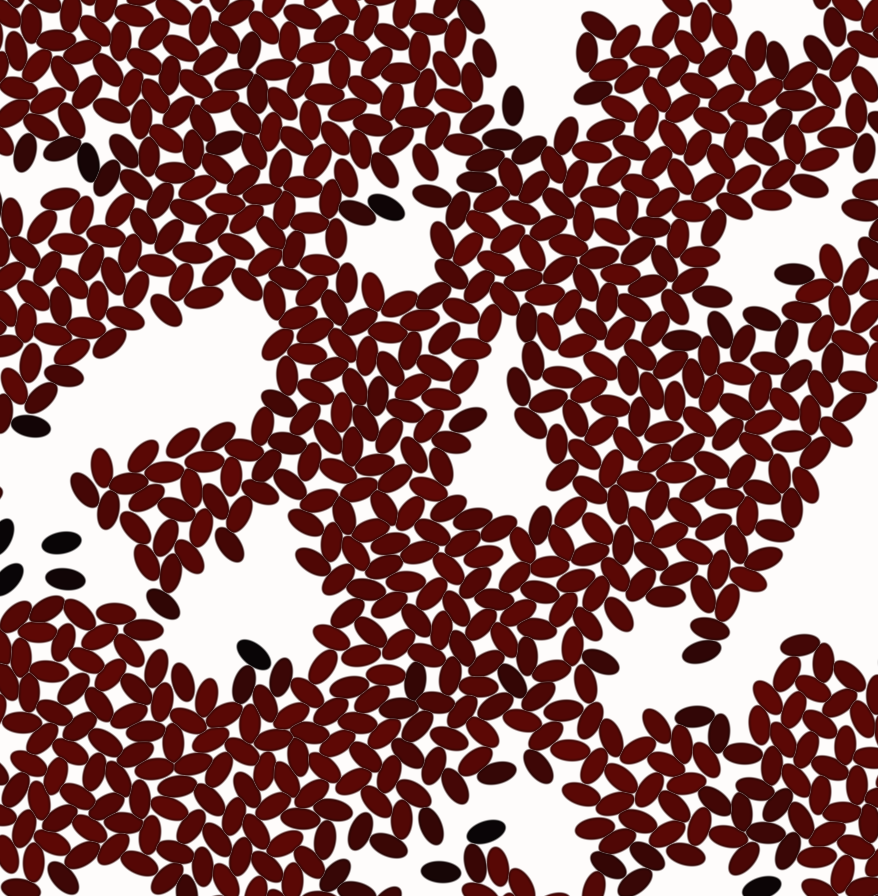
This pattern is drawn by a Shadertoy shader. Its source:

```glsl
// Scattered dark red oval grains, packed in crowds around white clearings.

#define GRAINS 31.0      // grid cells per canvas height
#define HALF_LENGTH 0.70 // long half axis, in cells
#define RATIO 0.54       // short axis over long axis
#define JITTER 0.42      // spread of the starting positions
#define TURN 1.7         // spread of the starting angles
#define CLEARING -0.135  // crowd level below which cells stay empty
#define LONERS 0.05      // chance of a grain inside a clearing
#define SOFT 0.0014      // half width of the edge, in canvas heights
#define RIM 0.35         // darkening towards the rim

const int SPAN = 9;      // cells per side of the relaxed patch
const vec2 AXES = HALF_LENGTH * vec2(1.0, RATIO);
const float CHI = (1.0 - RATIO * RATIO) / (1.0 + RATIO * RATIO);
const vec3 PAPER = vec3(0.995, 0.988, 0.985);
const vec3 RED = vec3(0.345, 0.030, 0.020);
const vec3 BLACK = vec3(0.035, 0.020, 0.025);

vec2 hash(vec2 p) {
    vec3 q = fract(p.xyx * vec3(0.1031, 0.1030, 0.0973));
    q += dot(q, q.yzx + 33.33);
    return fract((q.xx + q.yz) * q.zy);
}

float gradientNoise(vec2 p) {
    vec2 i = floor(p), f = p - i;
    vec2 w = f * f * f * (f * (f * 6.0 - 15.0) + 10.0);
    vec2 e = vec2(1.0, 0.0);
    float a = dot(hash(i) * 2.0 - 1.0, f);
    float b = dot(hash(i + e) * 2.0 - 1.0, f - e);
    float c = dot(hash(i + e.yx) * 2.0 - 1.0, f - e.yx);
    float d = dot(hash(i + 1.0) * 2.0 - 1.0, f - 1.0);
    return mix(mix(a, b, w.x), mix(c, d, w.x), w.y);
}

// Local crowding: high inside the packed areas, low in the clearings
float crowd(vec2 cell) {
    return gradientNoise(cell * 0.16 + 7.3) + 0.5 * gradientNoise(cell * 0.35 + 41.7);
}

// Starting grain of a cell: centre in xy, unit axis in zw; empty cells go far away
vec4 seedGrain(vec2 cell, vec2 offset) {
    vec2 place = hash(cell + 113.0), chance = hash(cell + 271.0);
    float angle = 1.5708 * mod(cell.x + cell.y, 2.0) + TURN * (chance.x - 0.5);
    bool present = crowd(cell) + 0.1 * (place.x - 0.5) > CLEARING || chance.y < LONERS;
    vec2 centre = present ? offset + 0.5 + JITTER * (place - 0.5) : vec2(1000.0);
    return vec4(centre, cos(angle), sin(angle));
}

// Contact distance of two ovals with axes u and v along direction n
float contact(vec2 n, vec2 u, vec2 v) {
    float s = dot(n, u), t = dot(n, v), c = CHI * dot(u, v);
    float fit = (s + t) * (s + t) / (1.0 + c) + (s - t) * (s - t) / (1.0 - c);
    return 1.94 * AXES.y * inversesqrt(1.0 - 0.5 * CHI * fit);
}

float ovalDistance(vec2 p, vec4 grain) {
    vec2 d = p - grain.xy;
    vec2 q = vec2(dot(d, grain.zw), dot(d, vec2(-grain.w, grain.z))) + 0.0001;
    float k = length(q / AXES);
    return k * (k - 1.0) / length(q / (AXES * AXES));
}

void mainImage(out vec4 fragColor, in vec2 fragCoord) {
    // Tilted grid hides the rows
    vec2 p = mat2(0.86, 0.51, -0.51, 0.86) * (fragCoord / iResolution.y) * GRAINS + 20.0;
    vec2 home = floor(p);
    p -= home;

    vec4 grains[SPAN * SPAN];
    for (int j = 0; j < SPAN; j++)
        for (int i = 0; i < SPAN; i++) {
            vec2 offset = vec2(i, j) - float(SPAN / 2);
            grains[j * SPAN + i] = seedGrain(home + offset, offset);
        }

    // Push overlapping grains apart; each pass shrinks the patch by one ring
    // and stores it one cell down and left, so old values are never reused
    for (int size = SPAN - 2; size >= 3; size -= 2)
        for (int j = 0; j < size; j++)
            for (int i = 0; i < size; i++) {
                vec4 self = grains[(j + 1) * SPAN + i + 1];
                vec2 push = vec2(0.0), axis = self.zw;
                for (int k = 0; k < 9; k++) {
                    vec4 other = grains[(j + k / 3) * SPAN + i + k % 3];
                    vec2 d = self.xy - other.xy;
                    float gap = length(d);
                    vec2 n = d / max(gap, 0.0001);
                    float overlap = max(contact(n, self.zw, other.zw) - gap, 0.0);
                    push += 0.42 * overlap * n;
                    axis -= 1.1 * overlap * dot(n, self.zw) * n;
                }
                grains[j * SPAN + i] = vec4(self.xy + clamp(push, -0.15, 0.15),
                                            normalize(axis + 0.0001));
            }

    // Nearest two grains
    float nearest = 100.0, second = 100.0;
    vec2 owner = home;
    for (int k = 0; k < 9; k++) {
        float d = ovalDistance(p, grains[(k / 3) * SPAN + k % 3]);
        if (d < nearest) {
            second = nearest;
            nearest = d;
            owner = home + vec2(k % 3, k / 3) - 1.0;
        } else second = min(second, d);
    }

    // Touching grains are parted by a thin seam
    float edge = max(nearest, 0.5 * (nearest - second) - 0.01);
    float soft = GRAINS * max(SOFT, 0.7 / iResolution.y);

    // Lonely grains are black, crowded ones red
    vec3 color = mix(BLACK, RED, smoothstep(-0.32, 0.0, crowd(owner)));
    color *= 0.92 + 0.16 * hash(owner + 59.0).x;
    color *= 1.0 - RIM * smoothstep(-0.13, 0.0, edge);
    fragColor = vec4(mix(color, PAPER, smoothstep(-soft, soft, edge)), 1.0);
}
```
